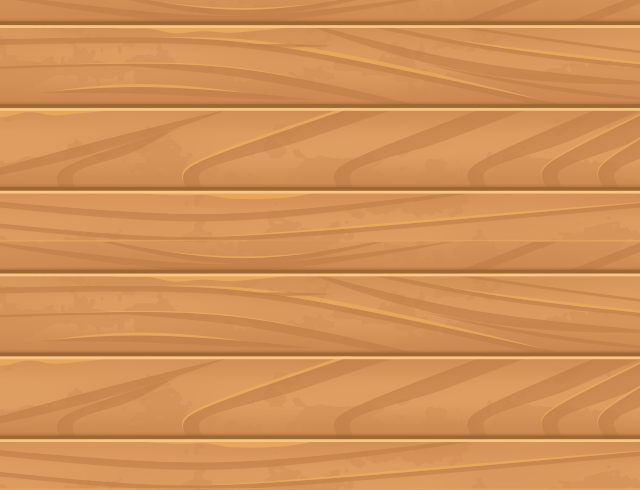
A Shadertoy shader for this texture:

```glsl
// Horizontal wooden boards with bevelled seams, three grain layouts in rotation.
// Each grain line is a rounded bend (a hyperbola) drawn as a dark stroke with an
// optional golden rim; value noise adds soft tone, worn patches and chipped edges.
#define PITCH 0.169
#define FIRST_SEAM 0.0476
#define BEND_SOFTNESS 0.15
#define GRAIN_STRENGTH 0.52
#define WEAR_STRENGTH 0.38
#define LIGHT_WOOD vec3(0.872, 0.615, 0.380)
#define DEEP_WOOD vec3(0.805, 0.540, 0.322)
#define GRAIN_COLOR vec3(0.750, 0.490, 0.280)
#define GOLD vec3(0.920, 0.665, 0.350)
#define SEAM_COLOR vec3(0.610, 0.410, 0.205)
#define BEVEL_COLOR vec3(0.965, 0.775, 0.510)

float edgeBlur; // one pixel, measured in board heights

float hash(vec2 p) {
    vec3 q = fract(vec3(p.xyx) * 0.1031);
    q += dot(q, q.yzx + 33.33);
    return fract((q.x + q.y) * q.z);
}

float noise(vec2 p) {
    vec2 i = floor(p), f = fract(p);
    f = f * f * (3.0 - 2.0 * f);
    return mix(mix(hash(i), hash(i + vec2(1, 0)), f.x),
               mix(hash(i + vec2(0, 1)), hash(i + vec2(1, 1)), f.x), f.y);
}

// Antialiased coverage of the interval from a to b
float inside(float d, float a, float b) {
    return clamp((d - a) / edgeBlur + 0.5, 0.0, 1.0)
         - clamp((d - b) / edgeBlur + 0.5, 0.0, 1.0);
}

// Arch that is zero outside a..b and one in the middle
float lens(float x, float a, float b) {
    float t = clamp((x - a) / (b - a), 0.0, 1.0);
    return 4.0 * t * (1.0 - t);
}

// Smooth corner at the knee with a slope on either side
float bend(float x, float knee, float base, float left, float right) {
    float d = x - knee, r = length(vec2(d, BEND_SOFTNESS));
    return base + 0.5 * (left * (r - d) + right * (r + d));
}

// Dark stroke below d = 0 with a soft shade after it and a golden rim before it
void grain(inout vec3 wood, float d, float width, float rim) {
    float shade = 0.14 * step(0.0, d) * exp(-d * 9.0) * smoothstep(0.0, 0.04, width);
    wood = mix(wood, GRAIN_COLOR, GRAIN_STRENGTH * inside(d, 0.0, width) + shade);
    wood = mix(wood, GOLD, 0.85 * inside(d, -rim, 0.0));
}

// Long waves sinking to the right
void sweepingBoard(inout vec3 wood, float u, float v) {
    grain(wood, v - bend(u, 0.37, 0.07, 0.25, 1.75), 0.07, 0.05 * lens(u, 0.25, 0.85));
    grain(wood, v - bend(u, 0.36, 0.36, 0.35, 2.0), 0.03 + 0.08 * lens(u, 0.2, 0.7), 0.015 * lens(u, 0.1, 0.5));
    grain(wood, v - bend(u, 0.2, 0.62, 1.1, 0.9), 0.09 * lens(u, 0.06, 0.5), 0.035 * lens(u, 0.08, 0.38));
    grain(wood, v - bend(u, 0.72, 0.56, -2.2, 0.6), 0.13 * lens(u, 0.45, 1.05), 0.0);
    grain(wood, v - bend(u, 0.76, 0.35, -1.8, 0.7), 0.05, 0.035 * lens(u, 0.7, 1.1));
    grain(wood, v - bend(u, 0.83, 0.78, -1.6, 0.8), 0.05 * lens(u, 0.66, 1.1), 0.0);
    grain(wood, v - bend(u, 0.9, 0.25, -1.2, 0.9), 0.035, 0.0);
    grain(wood, v - bend(u, 0.46, 0.14, 0.6, 0.9), 0.04 * lens(u, 0.37, 0.52), 0.0);
}

// Row of hooks leaning right, closer together toward the right end
void hookedBoard(inout vec3 wood, float u, float v) {
    grain(wood, v - bend(u, 0.16, 0.38, 2.2, -1.8), 0.13 * lens(u, -0.1, 0.36), 0.0);
    float lean = 1.0 + 2.0 * smoothstep(0.85, 0.4, v);
    for (int i = 0; i < 6; i++) {
        float n = float(i);
        float tip = 0.055 + 0.245 * n - 0.0135 * n * n - 0.033 * sin(1.5708 * n);
        float d = u - bend(v, 0.77, tip, 0.43 - 0.04 * n, 0.12);
        float reach = i == 0 ? smoothstep(0.29, 0.17, u) : 1.0;
        float rim = i == 1 ? 0.035 : (i > 3 ? 0.014 : 0.0);
        grain(wood, d * 7.73 / lean, 0.19 * reach, rim * smoothstep(0.95, 0.7, v));
    }
}

// Shallow valleys above, bowl shaped rings in a strip below
void bowlBoard(inout vec3 wood, float u, float v) {
    if (v < 0.635) {
        grain(wood, v - bend(u, 0.33, 0.43, -0.75, -0.95), 0.09 * lens(u, -0.3, 0.85), 0.0);
        grain(wood, v - bend(u, 0.28, 0.7, -0.9, -0.72), 0.055, 0.03 * lens(u, 0.3, 1.05));
    } else {
        wood = mix(wood, DEEP_WOOD, 0.25);
        grain(wood, v - bend(u, 0.38, 1.12, -1.9, -1.9), 0.07 * lens(u, 0.1, 0.66), 0.02 * lens(u, 0.25, 0.5));
        grain(wood, v - bend(u, 0.36, 1.08, -1.1, -1.2), 0.09 * lens(u, -0.1, 0.74), 0.0);
        grain(wood, (v - 0.95 + 3.0 * (u - 0.73)) * 0.9, 0.1, 0.0);
        grain(wood, (v - 0.95 + 3.0 * (u - 0.9)) * 0.9, 0.1, 0.0);
    }
    wood = mix(wood, GOLD, 0.6 * inside(v, 0.615, 0.615 + 0.02 * abs(cos(3.0 * u))));
}

void mainImage(out vec4 fragColor, in vec2 fragCoord) {
    vec2 uv = fragCoord / iResolution.xy;
    edgeBlur = 1.0 / (iResolution.y * PITCH);
    float row = (1.0 - uv.y - FIRST_SEAM) / PITCH;
    float kind = mod(floor(row), 3.0), u = uv.x, v = fract(row);

    // Base tone: lit in the middle, deeper toward both edges
    float tone = 0.85 * smoothstep(0.55, 1.0, v) + 0.55 * smoothstep(0.4, 0.0, v);
    tone += 0.5 * (noise(vec2(u * 5.0 + kind * 17.0, v * 2.0)) - 0.4);
    vec3 wood = mix(LIGHT_WOOD, DEEP_WOOD, clamp(tone, 0.0, 1.0));

    // Worn, ragged patches in the lower half
    vec2 w = vec2(u * 16.0 + kind * 31.0, v * 4.0);
    float patches = 0.6 * noise(w) + 0.25 * noise(w * vec2(4, 3)) + 0.15 * noise(w * vec2(9, 5));
    patches += 0.25 * lens(v, 0.45, 1.05) - 0.2;
    wood = mix(wood, DEEP_WOOD, WEAR_STRENGTH * smoothstep(0.49, 0.52, patches));

    if (kind < 0.5) sweepingBoard(wood, u, v);
    else if (kind < 1.5) hookedBoard(wood, u, v);
    else bowlBoard(wood, u, v);

    // Golden chips hanging from the bevel
    float chipCenter = kind < 0.5 ? 0.31 : (kind < 1.5 ? 0.03 : 0.36);
    float chip = lens(u, chipCenter - 0.15, chipCenter + 0.15) * (0.02 + 0.08 * noise(vec2(u * 22.0, kind)));
    wood = mix(wood, GOLD, 0.85 * inside(v, 0.04, 0.04 + chip));

    // Seam: soft shadow, dark gap, bright bevel
    float s = v > 0.5 ? v - 1.0 : v;
    wood = mix(wood, SEAM_COLOR, 0.45 * smoothstep(-0.07, -0.02, s) * step(s, 0.0));
    wood = mix(wood, SEAM_COLOR, inside(s, -0.024, 0.02));
    wood = mix(wood, BEVEL_COLOR, inside(s, 0.024, 0.056));
    fragColor = vec4(wood, 1.0);
}
```
